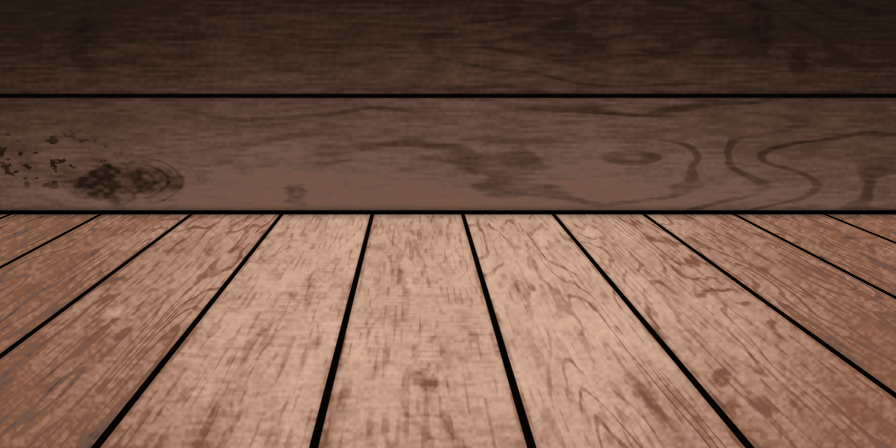
Give the GLSL for this texture, as a WebGL 2 fragment shader.

```glsl
#version 300 es
precision highp float;
// Lamplit plank floor in perspective, running up to a dark wall of two wide boards.

#define HORIZON 0.526
#define WALL_SEAM 0.786
#define VANISH vec2(0.924, 0.891)
#define PLANK_SPREAD 0.547
#define PLANK_SHIFT 0.46
#define FLOOR_GAP 0.021
#define WALL_GAP 0.0045
#define RING_DENSITY 36.0
#define FLOOR_GRAIN 1.1
#define WALL_GRAIN 0.75

uniform vec2 u_resolution;
out vec4 fragColor;

float hash(vec2 p) {
    return fract(sin(dot(p, vec2(127.1, 311.7))) * 43758.545);
}

float noise(vec2 p) {
    vec2 i = floor(p), f = fract(p);
    f = f * f * (3.0 - 2.0 * f);
    return mix(mix(hash(i), hash(i + vec2(1, 0)), f.x),
               mix(hash(i + vec2(0, 1)), hash(i + vec2(1, 1)), f.x), f.y);
}

float fbm(vec2 p) {
    float sum = 0.0, amp = 0.5;
    for (int i = 0; i < 4; i++) {
        sum += amp * noise(p);
        p = p * 2.03 + 17.3;
        amp *= 0.5;
    }
    return sum;
}

// Tone 0 to 5 runs from unlit brown to pale lit oak, and goes on a little past both ends
vec3 woodRamp(float tone) {
    vec3 c = mix(vec3(0.16, 0.11, 0.08), vec3(0.30, 0.21, 0.17), clamp(tone, 0.0, 1.0));
    c = mix(c, vec3(0.44, 0.33, 0.29), clamp(tone - 1.0, 0.0, 1.0));
    c = mix(c, vec3(0.51, 0.34, 0.25), clamp(tone - 2.0, 0.0, 1.0));
    c = mix(c, vec3(0.65, 0.49, 0.41), clamp(tone - 3.0, 0.0, 1.0));
    c = mix(c, vec3(0.77, 0.62, 0.53), clamp(tone - 4.0, 0.0, 1.0));
    return c * (1.0 + 0.35 * clamp(tone, -1.0, 0.0) + 0.13 * clamp(tone - 5.0, 0.0, 1.5));
}

// Thin, long growth rings; q.x runs along the grain
float rings(vec2 q) {
    float height = noise(q) + 0.3 * noise(q * 2.3 + 5.0) + 0.05 * noise(q * 8.0);
    float line = smoothstep(0.55, 1.0, sin(height * RING_DENSITY));
    return line * smoothstep(0.2, 0.65, noise(q * vec2(2.5, 3.5) + 31.0));
}

// Short dark dashes along the grain
float pores(vec2 q) {
    return smoothstep(0.58, 0.85, noise(q));
}

// Dark ragged knot
float knot(vec2 p, vec2 centre, vec2 size) {
    float r = length((p - centre) / size) + 1.3 * (fbm(p * vec2(28.0, 55.0)) - 0.47);
    return smoothstep(1.2, 0.4, r) * (0.3 + noise(p * vec2(80.0, 120.0)));
}

vec3 wall(vec2 p, float px) {
    float upper = step(WALL_SEAM, p.y);
    float side = abs(p.x - 0.95);

    // Light falls off upwards and towards the sides
    float lowTone = mix(2.25, 1.35, smoothstep(HORIZON, WALL_SEAM, p.y));
    float highTone = mix(0.95, 0.15, smoothstep(WALL_SEAM, 1.0, p.y));
    float tone = mix(lowTone, highTone, upper) - 0.55 * smoothstep(0.3, 1.05, side);

    // Grain
    vec2 q = p + upper * vec2(7.3, 4.1);
    float contrast = WALL_GRAIN * mix(0.35, 1.0, smoothstep(0.5, 1.2, p.x)) * mix(1.0, 0.5, upper);
    tone -= contrast * rings(q * vec2(1.5, 6.0));
    tone += 0.55 * (noise(q * vec2(22.0, 170.0)) - 0.5) + 0.5 * (fbm(q * vec2(3.0, 18.0)) - 0.47);
    tone += 0.3 * (noise(q * vec2(110.0, 130.0)) - 0.5);

    // Knots, with a fan of rings beside the large one, and pitted patches
    vec2 fromKnot = (p - vec2(0.27, 0.593)) / vec2(0.13, 0.055);
    float fanRadius = length(fromKnot) + 0.15 * noise(p * 30.0);
    tone -= 0.6 * smoothstep(0.4, 1.0, sin(fanRadius * 24.0)) * smoothstep(1.6, 0.9, fanRadius)
        * smoothstep(0.0, 0.8, fromKnot.x);
    tone -= 1.6 * knot(p, vec2(0.27, 0.593), vec2(0.13, 0.045));
    tone -= 0.9 * knot(p, vec2(0.66, 0.565), vec2(0.03, 0.025));
    tone -= 0.6 * knot(p, vec2(0.19, 0.92), vec2(0.045, 0.07));
    tone -= 0.7 * knot(p, vec2(1.70, 0.94), vec2(0.03, 0.06));
    tone -= 0.7 * knot(p, vec2(1.78, 0.865), vec2(0.025, 0.03));
    float patchArea = smoothstep(1.3, 0.3, length((p - vec2(0.09, 0.64)) / vec2(0.2, 0.07)));
    tone -= 1.6 * patchArea * smoothstep(0.52, 0.66, fbm(p * vec2(50.0, 70.0)));

    // Seam between boards
    float seam = abs(p.y - WALL_SEAM);
    tone -= 0.4 * smoothstep(0.015, 0.0, seam);
    vec3 c = woodRamp(tone);
    return mix(vec3(0.015, 0.01, 0.01), c, smoothstep(WALL_GAP - px, WALL_GAP + px, seam));
}

vec3 planks(vec2 p, float px) {
    // Perspective: across is in plank widths, along is depth
    float drop = VANISH.y - p.y;
    float across = (p.x - VANISH.x) / (drop * PLANK_SPREAD) + PLANK_SHIFT;
    float id = floor(across);
    vec2 q = vec2(2.7 / drop, across) + vec2(id * 13.7, id * 5.3);
    float nearness = smoothstep(0.37, 0.7, drop);

    // Pool of light
    vec2 fromLight = (p - vec2(1.0, 0.29)) / vec2(1.0, 0.55);
    float tone = 5.25 - 2.0 * smoothstep(0.2, 1.15, length(fromLight));
    tone += 0.4 * (hash(vec2(id, 3.0)) - 0.5);

    // Growth rings are strong on the outer planks, saw marks on the middle pair
    float sawn = step(-1.5, id) * step(id, 0.5);
    tone -= FLOOR_GRAIN * mix(1.0, 0.4, sawn) * rings(q * vec2(0.6, 3.0));
    tone -= 0.7 * pores(q * vec2(5.0, 42.0));
    float saw = noise(q * vec2(30.0, 9.0)) - 0.5;
    tone += saw * mix(0.3, 1.0, nearness) * mix(0.3, 0.8, sawn);
    tone += 0.8 * (noise(p * vec2(120.0, 130.0)) - 0.5);
    tone += 1.3 * (fbm(q * vec2(1.5, 6.0)) - 0.47);

    // Small blemishes
    tone += 0.9 * knot(p, vec2(0.26, 0.30), vec2(0.045, 0.014));
    tone -= 1.3 * knot(p, vec2(0.95, 0.15), vec2(0.04, 0.03));
    tone -= 1.5 * knot(p, vec2(1.61, 0.16), vec2(0.02, 0.025));

    // Gaps between planks
    float fromGap = 0.5 - abs(fract(across) - 0.5);
    tone -= 0.7 * smoothstep(0.06, 0.02, fromGap);
    float soft = px / (drop * PLANK_SPREAD);
    vec3 c = woodRamp(tone);
    return mix(vec3(0.025, 0.015, 0.01), c, smoothstep(FLOOR_GAP - soft, FLOOR_GAP + soft, fromGap));
}

void main() {
    float px = 1.0 / u_resolution.y;
    vec2 p = gl_FragCoord.xy * px;
    vec3 c = p.y > HORIZON ? wall(p, px) : planks(p, px);

    // Dark joint where the floor meets the wall
    float joint = abs(p.y - HORIZON);
    c *= 1.0 - 0.3 * smoothstep(0.02, 0.0, joint);
    c *= smoothstep(WALL_GAP - px, WALL_GAP + px, joint);
    fragColor = vec4(c, 1.0);
}
```
